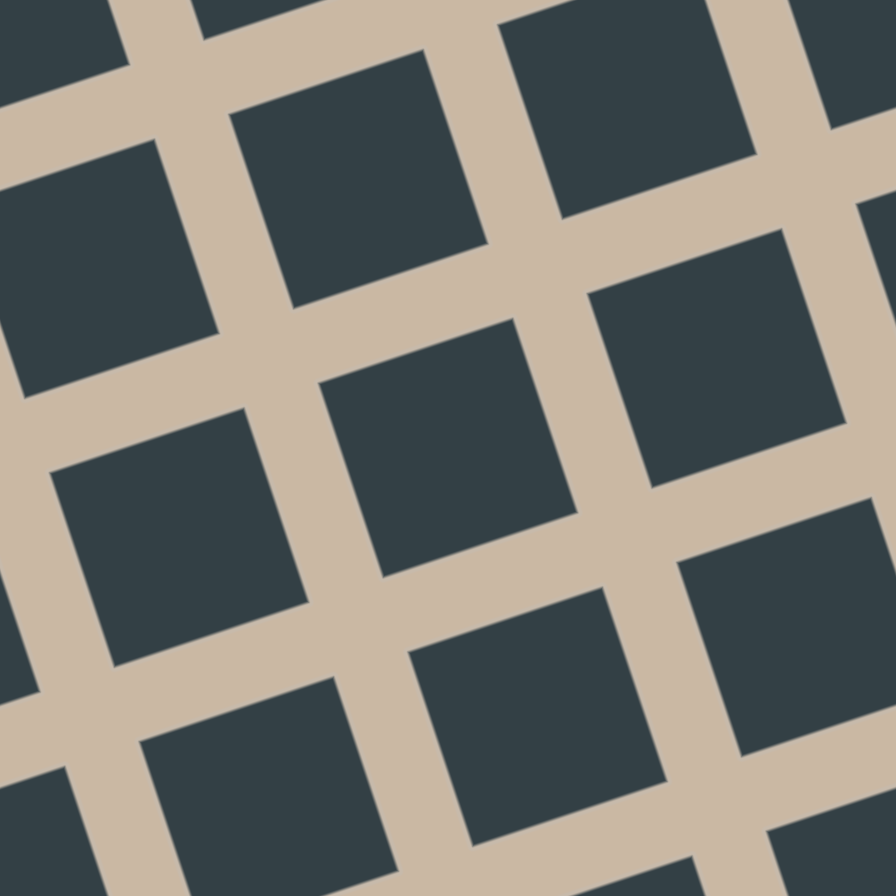
This pattern is drawn by a WebGL 2 fragment shader. Its source:

```glsl
#version 300 es
precision highp float;
// Tilted grid of ten dark slate squares on a tan ground.
// The lattice steps are (0.3, 0.1) and (-0.1, 0.3) of the canvas, so three
// steps along and one across land exactly on the canvas edge and it tiles.

uniform vec2 u_resolution;
out vec4 fragColor;

// Signed distance to an axis-aligned square centred on the origin.
float squareDistance(vec2 p, float halfSide) {
    vec2 d = abs(p) - halfSide;
    return length(max(d, 0.0)) + min(max(d.x, d.y), 0.0);
}

void main() {
    vec2 uv = gl_FragCoord.xy / u_resolution;

    // Lattice coordinates: one unit per repeat, squares centred on integers
    vec2 lattice = vec2(3.0 * uv.x + uv.y, 3.0 * uv.y - uv.x);
    vec2 cell = fract(lattice + 0.5) - 0.5;

    // Distance to the square's outline, back in canvas units
    float dist = squareDistance(cell, 0.361) / sqrt(10.0);
    float pixel = 1.0 / min(u_resolution.x, u_resolution.y);
    float soft = max(0.0026, 0.75 * pixel);

    vec3 slate = vec3(0.200, 0.250, 0.270);
    vec3 tan_ground = vec3(0.792, 0.720, 0.640);
    vec3 pale_rim = vec3(0.780, 0.730, 0.670);

    // Faint pale rim just outside each square
    float rim = 1.0 - smoothstep(0.004, 0.007, dist);
    vec3 color = mix(tan_ground, pale_rim, rim);

    // Slate square with a softened edge
    color = mix(slate, color, smoothstep(-soft, soft, dist));
    fragColor = vec4(color, 1.0);
}
```
